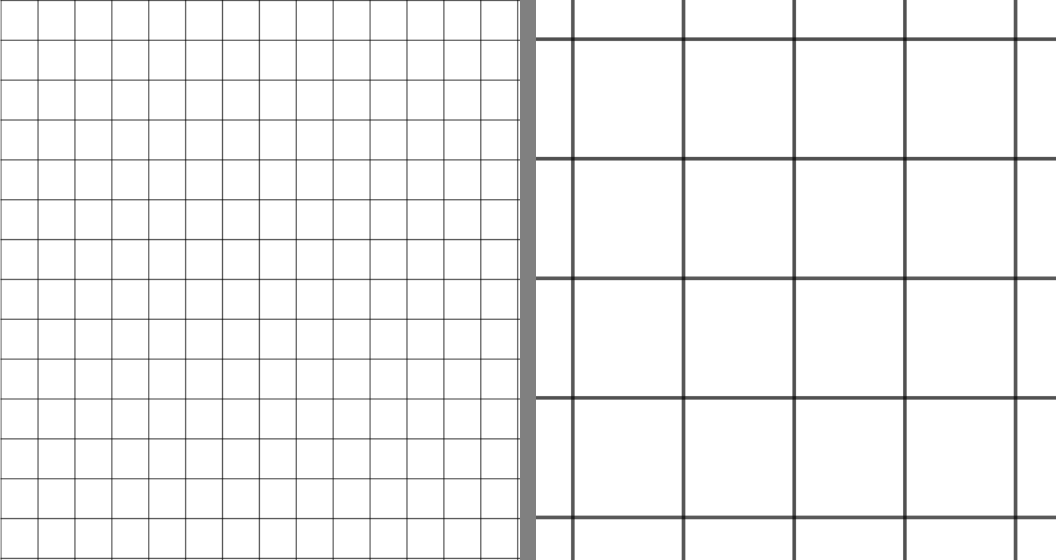
Left, the full canvas; right, a detail of the centre.
Write a WebGL 1 fragment shader that draws this pattern.

```glsl
precision highp float;
// Thin grey ruled grid of 14 by 14 slightly tall cells on white paper.

#define CELLS 14.0                      // cells across and down
#define PITCH vec2(0.07095, 0.07117)    // cell size, fraction of canvas
#define ORIGIN vec2(0.0022, 0.0008)     // first lines, from the upper left
#define LINE_WIDTH 0.00215              // fraction of canvas height
#define SOFT_PIXELS 1.2                 // width of the smoothed edge
#define PAPER vec3(1.0)
#define INK vec3(0.33)
#define TONE_VARIATION 0.08             // uneven darkness between lines
#define EDGE_FADE 0.25                  // lighter first upright line

uniform vec2 u_resolution;

float hash(float n) {
    return fract(sin(n * 12.9898) * 43758.5453);
}

// Ink strength of one ruled line, varying a little by its index.
float lineTone(float index, float seed) {
    return 1.0 + TONE_VARIATION * (hash(index + seed) - 0.5);
}

void main() {
    // Canvas fractions measured from the upper left corner.
    vec2 uv = gl_FragCoord.xy / u_resolution;
    uv.y = 1.0 - uv.y;

    // Distance to the nearest upright and level line, in canvas heights.
    vec2 index = clamp(floor((uv - ORIGIN) / PITCH + 0.5), 0.0, CELLS);
    vec2 aspect = vec2(u_resolution.x / u_resolution.y, 1.0);
    vec2 dist = abs(uv - ORIGIN - index * PITCH) * aspect;

    // Smoothed line coverage.
    float soft = SOFT_PIXELS / u_resolution.y;
    vec2 cover = clamp((0.5 * (LINE_WIDTH + soft) - dist) / soft, 0.0, 1.0);

    // Level lines begin at the first upright line.
    float start = (uv.x - ORIGIN.x) * aspect.x + 0.5 * LINE_WIDTH;
    cover.y *= clamp(start / soft + 0.5, 0.0, 1.0);

    // Uneven ink, with a paler left border.
    cover *= vec2(lineTone(index.x, 3.0), lineTone(index.y, 41.0));
    cover.x *= 1.0 - EDGE_FADE * (1.0 - step(0.5, index.x));

    // Crossings overlap and turn slightly darker.
    vec3 upright = mix(PAPER, INK, cover.x);
    vec3 level = mix(PAPER, INK, cover.y);
    gl_FragColor = vec4(upright * level, 1.0);
}
```
